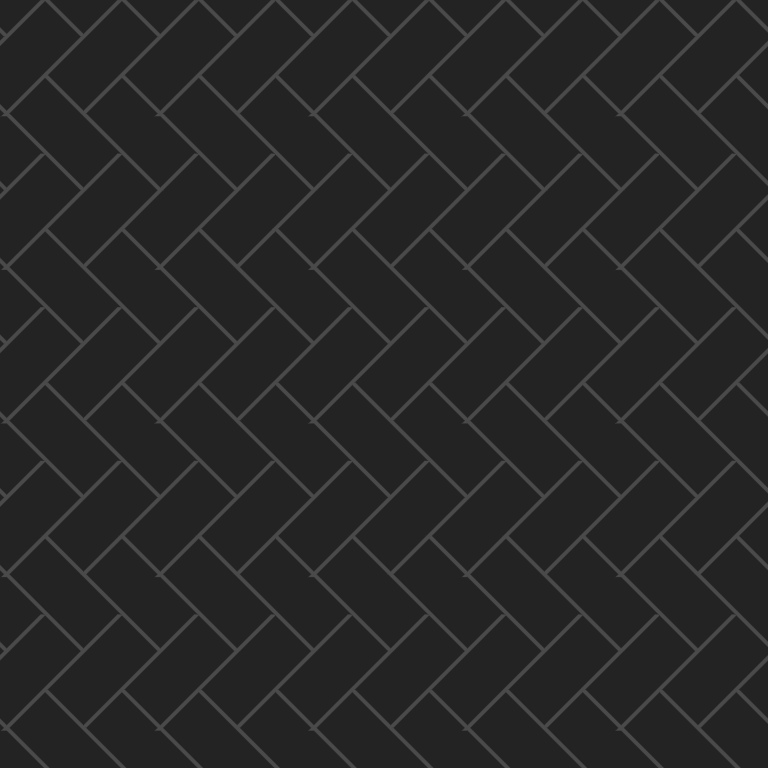
This pattern is drawn by a three.js fragment shader. Its source:

```glsl
varying vec2 vUv;

const float COLUMNS = 10.0;         // brick columns across; each row period spans two units
const float PERIOD = 2.0;
const float JOINT_WIDTH = 0.05;
const float RISING_PHASE = 0.565;   // x + y of the rising joints
const float FALLING_PHASE = 0.61;   // x - y of the falling joints
const float CORNER = 0.9775;        // height where a falling joint starts
const float SPUR = 0.036;           // overshoot at every other corner
const vec3 BRICK = vec3(0.138);
const vec3 JOINT = vec3(0.29);

// Signed offset from the nearest repeat of center
float wrapOffset(float value, float center, float period) {
  return mod(value - center + 0.5 * period, period) - 0.5 * period;
}

// Distance to diagonal strokes cut off at the heights start and end
float strokes(float diagonal, float phase, float y, float start, float end, float width) {
  float across = abs(wrapOffset(diagonal, phase, 1.0)) * inversesqrt(2.0);
  float along = abs(wrapOffset(y, 0.5 * (start + end), PERIOD));
  return max(across - 0.5 * width, along - 0.5 * (end - start));
}

void main() {
  // Brick units with y running down
  vec2 p = vec2(vUv.x, 1.0 - vUv.y) * COLUMNS;
  float pixel = fwidth(p.y);

  // Rising joints, with a short spur in every second column
  float spur = SPUR * step(mod(p.x, PERIOD), 0.5);
  float rising = strokes(p.x + p.y, RISING_PHASE, p.y, 0.0, CORNER + 0.5 + spur, JOINT_WIDTH);

  // Falling joints
  float falling = strokes(p.x - p.y, FALLING_PHASE, p.y, CORNER, CORNER + 1.5, JOINT_WIDTH);

  float edge = 0.75 * pixel;
  float joint = 1.0 - smoothstep(-edge, edge, min(rising, falling));
  gl_FragColor = vec4(mix(BRICK, JOINT, joint), 1.0);
}
```
